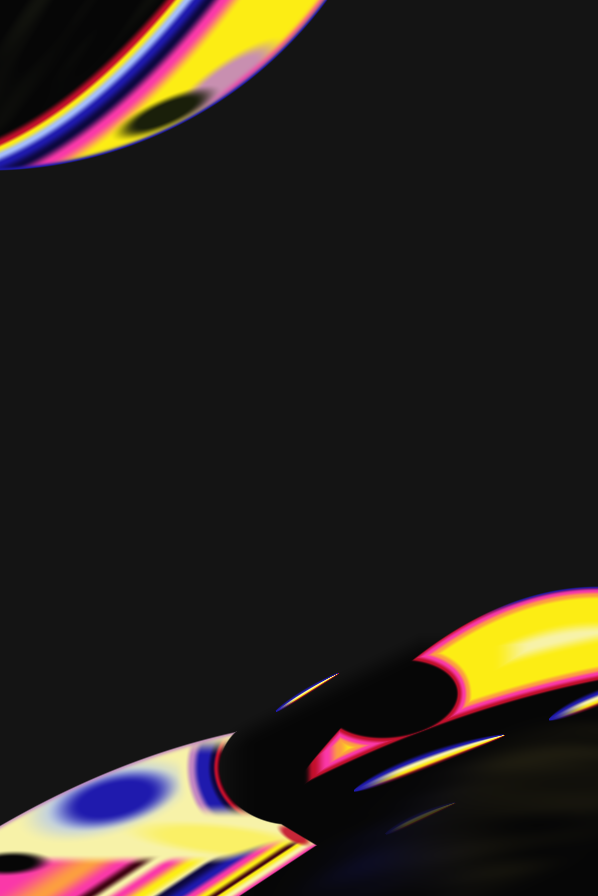
Write a Shadertoy shader that draws this background.

```glsl
// Iridescent glass forms glowing at the corners of a near-black field.
// Distance masks shape each form, ramps over depth colour it, and soft blobs,
// tapered slivers and stretched gradient noise add the detail.

const vec3 FIELD = vec3(0.08);
const vec3 BLACK = vec3(0.025);
const vec3 NAVY = vec3(0.05, 0.03, 0.25);
const vec3 BLUE = vec3(0.12, 0.1, 0.68);
const vec3 SKY = vec3(0.65, 0.75, 0.98);
const vec3 LILAC = vec3(0.76, 0.52, 0.76);
const vec3 PINK = vec3(0.98, 0.22, 0.66);
const vec3 RED = vec3(0.76, 0.06, 0.17);
const vec3 WINE = vec3(0.25, 0.01, 0.07);
const vec3 ORANGE = vec3(0.99, 0.62, 0.25);
const vec3 YELLOW = vec3(0.99, 0.93, 0.08);
const vec3 CREAM = vec3(0.97, 0.95, 0.66);

vec2 gradientAt(vec2 cell) {
  float a = 6.2832 * fract(sin(dot(cell, vec2(127.1, 311.7))) * 4375.85);
  return vec2(cos(a), sin(a));
}

float gradientNoise(vec2 p) {
  vec2 i = floor(p), f = p - i, u = f * f * (3.0 - 2.0 * f), e = vec2(1, 0);
  float low = mix(dot(gradientAt(i), f), dot(gradientAt(i + e), f - e), u.x);
  float high = mix(dot(gradientAt(i + e.yx), f - e.yx), dot(gradientAt(i + 1.0), f - 1.0), u.x);
  return mix(low, high, u.y);
}

vec2 turn(vec2 p, float a) {
  return vec2(cos(a) * p.x + sin(a) * p.y, cos(a) * p.y - sin(a) * p.x);
}

float cover(float d, float px) { return smoothstep(-px, px, d); }

float glow(float d, float width) { return exp(-d * d / (width * width)); }

float ellipse(vec2 p, vec2 r) {
  float k = length(p / r);
  return k * (k - 1.0) / max(length(p / (r * r)), 0.001);
}

// Soft rotated ellipse: 1 at the centre, 0 outside.
float blob(vec2 p, float x, float y, vec2 r, float angle) {
  return 1.0 - smoothstep(0.55, 1.15, length(turn(p - vec2(x, y), angle) / r));
}

vec3 ramp(float x, float at[8], vec3 tint[8]) {
  vec3 c = tint[0];
  for (int i = 1; i < 8; i++) c = mix(c, tint[i], smoothstep(at[i - 1], at[i], x));
  return c;
}

// Bowed, tapered streak: blue above, pale core, warm below.
vec3 sliver(vec3 base, vec2 p, vec2 a, vec2 b, float width, float px) {
  vec2 axis = b - a, q = turn(p - a, atan(axis.y, axis.x));
  float t = clamp(q.x / length(axis), 0.0, 1.0), arc = t * (1.0 - t);
  float w = width * pow(4.0 * arc, 0.7) * (1.25 - 0.5 * t) + 0.0001;
  float side = q.y / w - 2.0 * width * arc / w;
  vec3 c = mix(RED, YELLOW, smoothstep(-1.0, -0.4, side));
  c = mix(c, CREAM, smoothstep(-0.5, 0.0, side));
  c = mix(c, BLUE, smoothstep(0.0, 0.6, side));
  c = mix(BLUE, c, smoothstep(0.0, 0.35, t));
  float ends = step(0.001, t) * step(t, 0.999);
  return mix(base, c, ends * (1.0 - smoothstep(0.55, 1.1 + px / w, abs(side))));
}

// Upper left: round lens with curved spectral bands.
vec3 lens(vec3 base, vec2 p, float px) {
  float depth = 3.61 - length(p - vec2(-0.1, 9.83));
  float s = 6.41 + 0.45 * p.x + 0.25 * p.x * p.x - p.y;
  s /= length(vec2(1, 0.45 + 0.5 * p.x));
  vec3 c = ramp(s, float[8](-0.11, -0.04, 0.0, 0.055, 0.12, 0.2, 0.29, 0.42),
    vec3[8](BLACK, RED, YELLOW, SKY, BLUE, NAVY, PINK, YELLOW));
  c = mix(c, LILAC, 0.9 * blob(p, 1.93, 6.99, vec2(0.55, 0.14), 0.62));
  c = mix(c, vec3(0.1, 0.12, 0.04), blob(p, 1.42, 6.71, vec2(0.46, 0.12), 0.42));
  float streak = max(gradientNoise(turn(p, 0.9) * vec2(0.8, 5)), 0.0);
  c += vec3(0.1, 0.11, 0.06) * streak * (1.0 - smoothstep(-0.2, -0.08, s));
  c = mix(c, PINK, 0.7 * glow(depth - 0.035, 0.03) * smoothstep(1.7, 2.1, p.x));
  c = mix(c, BLUE, glow(depth, 0.025));
  return mix(base, c, cover(depth, px));
}

// Lower left: pale wing with blue hollows over a fan of stripes.
vec3 wing(vec3 base, vec2 p, float px) {
  float top = 0.9 * (0.6 + 0.58 * p.x - 0.09 * p.x * p.x - p.y);
  float bite = ellipse(p - vec2(2.5, 1.1), vec2(0.62, 0.49));
  float q = p.y - 0.66 * (p.x - 2.05);
  float nose = max(2.06 - 0.6 * p.x - p.y, 2.3 - p.x);
  float inside = min(min(top, bite), 0.85 * min(q, nose));
  vec3 c = mix(CREAM, YELLOW, 0.45 * blob(p, 1.9, 0.48, vec2(0.8, 0.14), -0.1));
  c = mix(c, SKY, 0.8 * blob(p, 0.92, 0.83, vec2(0.72, 0.29), 0.28));
  c = mix(c, BLUE, blob(p, 0.98, 0.83, vec2(0.53, 0.22), 0.25));
  vec3 hollow = ramp(bite, float[8](0.0, 0.03, 0.06, 0.11, 0.17, 0.24, 0.3, 0.38),
    vec3[8](WINE, RED, NAVY, BLUE, BLUE, LILAC, CREAM, CREAM));
  float reach = smoothstep(0.66, 0.8, p.y) * (1.0 - smoothstep(1.2, 1.38, p.y));
  c = mix(c, hollow, reach * (1.0 - smoothstep(0.28, 0.38, bite)));
  vec3 inner = ramp(q, float[8](0.0, 0.06, 0.11, 0.14, 0.2, 0.27, 0.34, 0.44),
    vec3[8](PINK, CREAM, YELLOW, WINE, YELLOW, PINK, BLUE, NAVY));
  vec3 outer = ramp(q, float[8](0.47, 0.56, 0.68, 0.77, 0.85, 0.94, 1.12, 1.4),
    vec3[8](CREAM, YELLOW, PINK, CREAM, WINE, PINK, ORANGE, PINK));
  float roof = 0.31 + 0.15 * smoothstep(1.8, 2.5, p.x) - p.y;
  c = mix(c, mix(inner, outer, smoothstep(0.44, 0.5, q)), smoothstep(-0.05, 0.05, roof));
  c = mix(c, BLACK, blob(p, 0.08, 0.28, vec2(0.34, 0.1), 0.05));
  c = mix(c, RED, 0.9 * blob(p, 2.52, 0.52, vec2(0.16, 0.06), -0.5));
  c = mix(c, LILAC, 0.8 * glow(top, 0.025));
  return mix(base, c, cover(inside, px));
}

// Right: yellow lobe with pink rims and a dark notch.
vec3 lobe(vec3 base, vec2 p, float px) {
  float u = 5.12 - p.x;
  float top = (2.65 - 0.25 * u * u - p.y) / length(vec2(1, 0.5 * u));
  float bottom = p.y - 1.83 + 0.2 * u + 0.06 * u * u;
  float notch = ellipse(turn(p - vec2(3.35, 1.69), 0.12), vec2(0.55, 0.31));
  float left = 0.35 * (p.x - 3.3) + 0.25 * (1.0 - smoothstep(1.5, 1.75, p.y));
  float d = min(min(top + 0.04, bottom), min(notch, left));
  vec3 c = ramp(d, float[8](0.0, 0.035, 0.075, 0.11, 0.15, 0.2, 0.32, 0.44),
    vec3[8](BLACK, RED, PINK, ORANGE, YELLOW, YELLOW, YELLOW, CREAM));
  c = mix(c, BLUE, glow(top, 0.02) * smoothstep(4.0, 4.5, p.x));
  return mix(base, c, cover(top, px) * smoothstep(0.0, 0.03, d));
}

// Lower right: black body with faint reflections.
vec3 darkBody(vec3 base, vec2 p) {
  float rise = min(0.405 + 0.5 * p.x, 2.2) - p.y;
  float body = smoothstep(-0.1, 0.2, rise) * smoothstep(1.7, 2.2, p.x);
  vec2 q = turn(p - vec2(2.5, 0), 0.48);
  float streak = 0.5 + gradientNoise(vec2(q.x * 0.7, q.y * 5.0 + 0.5 * q.x * q.x));
  vec3 sheen = mix(vec3(0.02, 0.02, 0.11), vec3(0.1, 0.09, 0.04), smoothstep(3.0, 4.4, p.x));
  return mix(base, BLACK + sheen * streak * blob(p, 4.2, 0.65, vec2(2, 0.6), 0.45), body);
}

void mainImage(out vec4 fragColor, in vec2 fragCoord) {
  vec2 p = fragCoord / iResolution.xy * vec2(5.12, 7.68);
  float px = 5.12 / iResolution.x;
  vec3 c = lobe(darkBody(FIELD, p), p, px);
  c = sliver(c, p, vec2(3.03, 0.9), vec2(4.32, 1.38), 0.06, px);
  c = sliver(c, p, vec2(4.7, 1.51), vec2(5.7, 1.88), 0.06, px);
  c = sliver(c, p, vec2(2.36, 1.58), vec2(2.9, 1.91), 0.02, px);
  c = mix(c, sliver(c, p, vec2(3.3, 0.53), vec2(3.9, 0.8), 0.03, px), 0.22);
  c = lens(wing(c, p, px), p, px);
  fragColor = vec4(clamp(c, 0.0, 1.0), 1);
}
```
